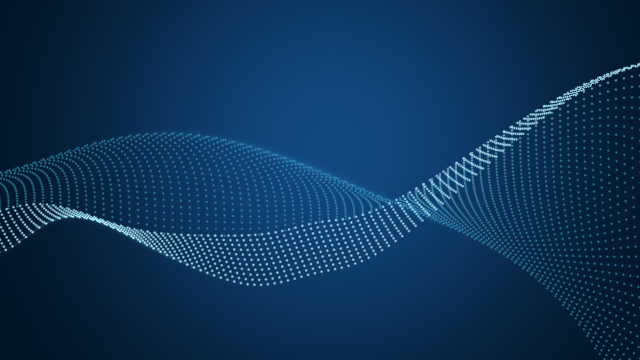
A Shadertoy shader for this background:

```glsl
// A twisting ribbon of luminous dots over a deep blue radial gradient.
// Three smooth curves bound the ribbon; each sheet between two curves is a
// sheared lattice, inverted per pixel to find and draw the closest dots.

struct Sheet {
    bool folded;     // true: ridge to hem, false: ridge to crest
    float columns;   // lattice spacing along the ribbon
    float rows;      // lattice divisions across the ribbon
    float squeeze;   // crowding of rows toward the second edge
    float lean;      // sideways drift of a column
    float bend;      // exponent of that drift
    float radius;    // dot radius in canvas heights
};

float bell(float x, float center, float width) {
    float d = (x - center) / width;
    return exp(-d * d);
}

// Boundary curves: x spans the canvas width, the result its height
float crest(float x) {
    float d = x - 0.26;
    return 0.63 - d * d * (2.3 + d * (-0.42 + d * (-8.9 + d * 11.0)));
}

float ridge(float x) {
    return 0.345 + 0.49 * smoothstep(0.44, 1.06, x)
        + 0.026 * bell(x, 0.49, 0.06) + 0.088 * bell(x, 0.06, 0.12);
}

float hem(float x) {
    float belly = smoothstep(0.14, 0.42, x) * (1.0 - smoothstep(0.46, 1.0, x));
    return ridge(x) - 0.004 - 0.11 * bell(x, 0.0, 0.08) - 0.137 * belly;
}

vec2 edges(float x, bool folded) {
    return vec2(ridge(x), folded ? hem(x) : crest(x));
}

// Lattice coordinates (along, across) to canvas position
vec2 latticeToCanvas(vec2 st, Sheet sheet) {
    float x = st.x + sheet.lean * pow(st.y, sheet.bend);
    vec2 e = edges(x, sheet.folded);
    return vec2(x, mix(e.x, e.y, 1.0 - pow(1.0 - st.y, sheet.squeeze)));
}

// Canvas position to lattice coordinates
vec2 canvasToLattice(vec2 uv, Sheet sheet) {
    vec2 e = edges(uv.x, sheet.folded);
    float span = e.y - e.x;
    span = span < 0.0 ? min(span, -1e-4) : max(span, 1e-4);
    float h = clamp((uv.y - e.x) / span, 0.0, 1.0);
    float t = 1.0 - pow(1.0 - h, 1.0 / sheet.squeeze);
    return vec2(uv.x - sheet.lean * pow(t, sheet.bend), t);
}

// Coverage of the dots nearest to a pixel
float dots(vec2 uv, float aspect, float pixel, Sheet sheet) {
    vec2 cell = vec2(sheet.columns, 1.0 / sheet.rows);
    vec2 nearest = floor(canvasToLattice(uv, sheet) / cell + 0.5);
    float closest = 1.0;
    for (int j = -1; j <= 1; j++) {
        for (int i = -1; i <= 1; i++) {
            vec2 st = (nearest + vec2(i, j)) * cell;
            st.y = clamp(st.y, 0.0, 1.0);
            vec2 offset = uv - latticeToCanvas(st, sheet);
            closest = min(closest, length(offset * vec2(aspect, 1.0)));
        }
    }
    return 1.0 - smoothstep(sheet.radius - pixel, sheet.radius + pixel, closest);
}

vec3 backdrop(vec2 uv, float aspect) {
    const vec3 glowBlue = vec3(0.07, 0.28, 0.50);
    const vec3 nightBlue = vec3(0.008, 0.085, 0.155);
    float r = length((uv - vec2(0.52, 0.595)) * vec2(aspect, 1.0));
    return mix(glowBlue, nightBlue, smoothstep(0.0, 1.05, r));
}

void mainImage(out vec4 fragColor, in vec2 fragCoord) {
    const vec3 teal = vec3(0.25, 0.64, 0.78);
    const vec3 ice = vec3(0.68, 0.92, 0.98);
    const float twist = 0.613;

    vec2 uv = fragCoord / iResolution.xy;
    float aspect = iResolution.x / iResolution.y;
    float pixel = 1.0 / iResolution.y;
    vec3 color = backdrop(uv, aspect);

    // Soft haze along the crest
    float crestGap = abs(uv.y - crest(uv.x));
    color += teal * 0.16 * exp(-crestGap / 0.008) * bell(uv.x, 0.48, 0.2);

    // Broad sheet, with opposite lean on either side of the twist
    Sheet leftSheet = Sheet(false, 0.0135, 22.0, 1.6, -0.08, 3.0, 0.0027);
    Sheet rightSheet = Sheet(false, 0.0125, 44.0, 1.3, 0.08, 3.0, 0.0027);
    float broad = uv.x < twist ? dots(uv, aspect, pixel, leftSheet)
                               : dots(uv, aspect, pixel, rightSheet);
    float nearRidge = exp(-abs(uv.y - ridge(uv.x)) / 0.05);
    float lit = nearRidge * smoothstep(0.6, 0.75, uv.x);
    color = mix(color, mix(teal, ice, lit), broad * mix(0.68, 0.9, lit));

    // Folded sheet, paler and denser
    Sheet foldSheet = Sheet(true, 0.0105, 10.0, 1.0, 0.03, 1.0, 0.0031);
    float fold = dots(uv, aspect, pixel, foldSheet);
    color = mix(color, ice, fold * 0.88);

    // Bright rim where the fold turns over
    float rim = exp(-abs(uv.y - hem(uv.x)) / 0.004) * bell(uv.x, 0.17, 0.13);
    color += ice * 0.3 * rim;

    fragColor = vec4(color, 1.0);
}
```
